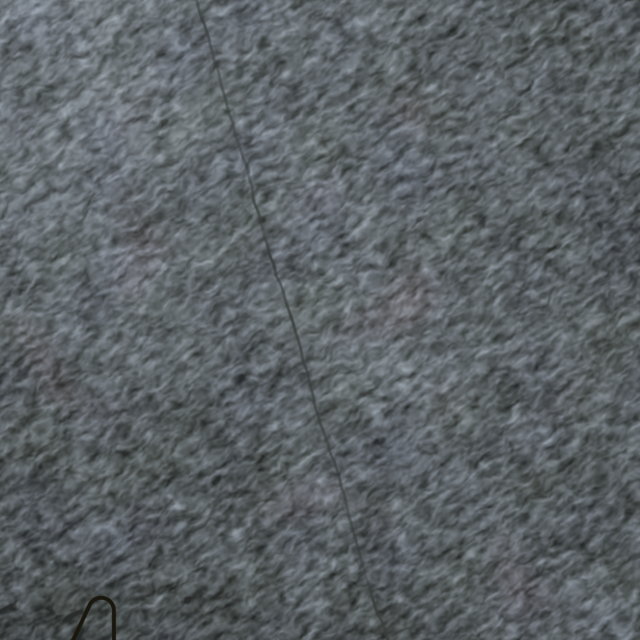
Give the GLSL for this texture, as a WebGL 1 fragment shader.

```glsl
precision highp float;
// Grey-blue weathered stone with slanted grain, a hairline crack and a small wire loop.
uniform vec2 u_resolution;

vec2 hash2(vec2 p) {
  vec2 k = vec2(dot(p, vec2(127.1, 311.7)), dot(p, vec2(269.5, 183.3)));
  return fract(sin(k) * 43758.5453) * 2.0 - 1.0;
}

// Gradient noise, centred on zero
float noise(vec2 p) {
  vec2 i = floor(p), f = p - i;
  vec2 w = f * f * f * (f * (f * 6.0 - 15.0) + 10.0);
  float a = dot(hash2(i), f);
  float b = dot(hash2(i + vec2(1.0, 0.0)), f - vec2(1.0, 0.0));
  float c = dot(hash2(i + vec2(0.0, 1.0)), f - vec2(0.0, 1.0));
  float d = dot(hash2(i + 1.0), f - 1.0);
  return mix(mix(a, b, w.x), mix(c, d, w.x), w.y);
}

float segment(vec2 p, vec2 a, vec2 b) {
  vec2 ab = b - a;
  return length(p - a - ab * clamp(dot(p - a, ab) / dot(ab, ab), 0.0, 1.0));
}

// Stretched flakes of several sizes, gently warped
float grain(vec2 uv) {
  vec2 q = vec2(dot(uv, vec2(0.81, 0.58)), dot(uv, vec2(-0.58, 0.81)));
  q += 0.008 * vec2(noise(uv * 27.0), noise(uv * 31.0 + 19.0));
  q += 0.002 * vec2(noise(uv * 110.0 + 7.0), noise(uv * 120.0 + 53.0));
  float g = noise(q * vec2(36.0, 70.0));
  g += 0.75 * noise(q * vec2(60.0, 112.0) + 31.0);
  g += 0.40 * noise(q * vec2(115.0, 170.0) + 77.0);
  return g + 0.45 * noise(q * vec2(17.0, 32.0) + 11.0);
}

// Arch of wire: a round top and two legs running off the lower edge
float wireLoop(vec2 uv) {
  vec2 p = uv - vec2(0.158, 0.046);
  float arc = p.y > 0.0045 - 0.22 * p.x ? abs(length(p) - 0.02) : 1.0;
  float left = segment(p, vec2(-0.018, 0.0085), vec2(-0.046, -0.051));
  float right = segment(p, vec2(0.02, 0.0), vec2(0.02, -0.051));
  return min(arc, min(left, right));
}

void main() {
  vec2 uv = gl_FragCoord.xy / u_resolution.y;
  float pixel = 1.0 / u_resolution.y;

  // Broad light: bright upper left, dark lower left and right edge
  float tone = mix(mix(0.285, 0.37, uv.x), mix(0.485, 0.35, uv.x), uv.y);
  tone += 0.045 * (1.0 - smoothstep(0.0, 0.6, length(uv - 0.5)));
  tone += 0.07 * noise(uv * 4.0 + 3.0) + 0.08 * noise(uv * 11.0 + 8.0);

  // Grain, with a faintly lit upper left edge on each flake
  float g = grain(uv);
  float relief = g - grain(uv + vec2(-0.002, 0.004));
  tone += 0.23 * g + 0.025 * relief;

  // Long crack and a faint short one
  float crackX = 0.605 - 0.299 * uv.y + 0.008 * noise(vec2(uv.y * 9.0, 2.5))
               + 0.004 * noise(vec2(uv.y * 45.0, 6.5));
  float crack = 1.0 - smoothstep(0.0004, 0.0026 + pixel, abs(uv.x - crackX) * 0.958);
  tone = mix(tone, 0.24, crack * (0.62 + 0.6 * noise(vec2(uv.y * 20.0, 9.5))));
  float scratch = segment(uv, vec2(0.335, 0.245), vec2(0.44, 0.33));
  tone -= 0.07 * (1.0 - smoothstep(0.001, 0.005, scratch + 0.004 * noise(uv * 60.0)));
  tone = clamp(tone, 0.17, 0.66);

  // Cool stone with faint rusty, mossy and violet patches
  vec3 color = tone * mix(vec3(0.93, 1.0, 1.01), vec3(0.94, 1.0, 1.05), smoothstep(0.25, 0.5, tone));
  float rust = smoothstep(0.15, 0.6, noise(uv * 7.0 + 40.0));
  color += rust * vec3(0.018, -0.008, -0.004);
  color += 0.022 * noise(uv * 9.0 + 60.0) * vec3(-0.2, -0.3, 1.0);

  float wire = 1.0 - smoothstep(0.0026 - pixel * 0.5, 0.0036 + pixel * 0.5, wireLoop(uv));
  color = mix(color, vec3(0.10, 0.09, 0.05), wire);
  gl_FragColor = vec4(color, 1.0);
}
```
